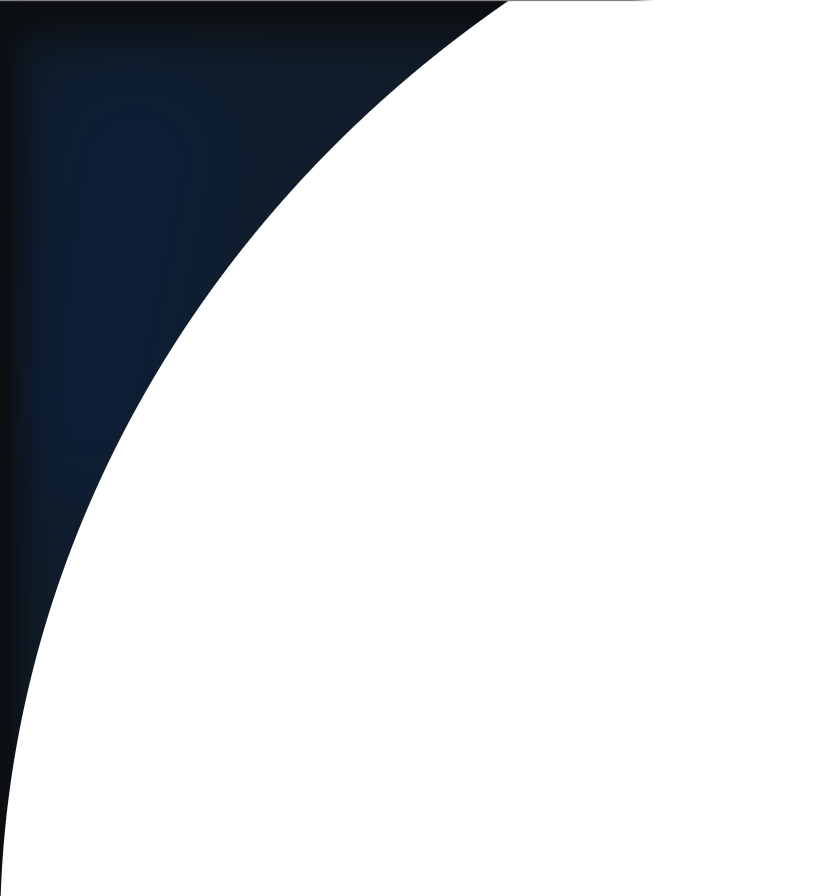
Write a Shadertoy shader that draws this background.

```glsl
// Dark navy corner with shaded borders, cut by a large white elliptical curve.

#define WHITE vec3(1.0)
#define EDGE_BLACK vec3(0.045, 0.055, 0.065)
#define SLATE vec3(0.063, 0.110, 0.168)
#define NAVY vec3(0.050, 0.120, 0.212)
#define ELLIPSE_CENTER vec2(1.4219, -0.0417)
#define ELLIPSE_RADII vec2(1.4219, 1.3021)
#define GLOW_TOP vec2(0.150, 0.818)
#define GLOW_BOTTOM vec2(0.098, 0.557)
#define GLOW_RADIUS 0.13
#define BORDER_FADE vec2(0.030, 0.048)
#define RULE_GRAY vec3(0.50)
#define RULE_SIZE vec2(0.722, 0.0013)

// First-order signed distance to the ellipse, negative inside.
float ellipseDistance(vec2 p, vec2 radii) {
    vec2 q = p / radii;
    float k = length(q);
    return k * (k - 1.0) / max(length(q / radii), 1e-4);
}

float segmentDistance(vec2 p, vec2 a, vec2 b) {
    vec2 ab = b - a;
    float t = clamp(dot(p - a, ab) / dot(ab, ab), 0.0, 1.0);
    return length(p - a - ab * t);
}

// Navy glow on slate, fading to black at the left and top borders.
vec3 cornerColor(vec2 p) {
    float d = segmentDistance(p, GLOW_TOP, GLOW_BOTTOM) / GLOW_RADIUS;
    vec3 color = mix(SLATE, NAVY, exp(-d * d));
    vec2 inset = max(vec2(p.x, 1.0 - p.y), 0.0) / BORDER_FADE;
    vec2 light = 1.0 - exp(-pow(inset, vec2(1.5, 2.0)));
    return mix(EDGE_BLACK, color, light.x * light.y);
}

void mainImage(out vec4 fragColor, in vec2 fragCoord) {
    vec2 p = fragCoord / iResolution.y;
    float pixel = 1.0 / iResolution.y;

    // White curve over the corner
    float d = ellipseDistance(p - ELLIPSE_CENTER, ELLIPSE_RADII);
    float inside = clamp(0.5 - d / pixel, 0.0, 1.0);
    vec3 color = mix(cornerColor(p), WHITE, inside);

    // Thin rule along the top, fading at its right end
    float rule = clamp((RULE_SIZE.y - 1.0 + p.y) / pixel + 0.5, 0.0, 1.0);
    rule *= 1.0 - smoothstep(RULE_SIZE.x - 0.02, RULE_SIZE.x + 0.012, p.x);
    color = mix(color, RULE_GRAY, rule);

    fragColor = vec4(color, 1.0);
}
```
